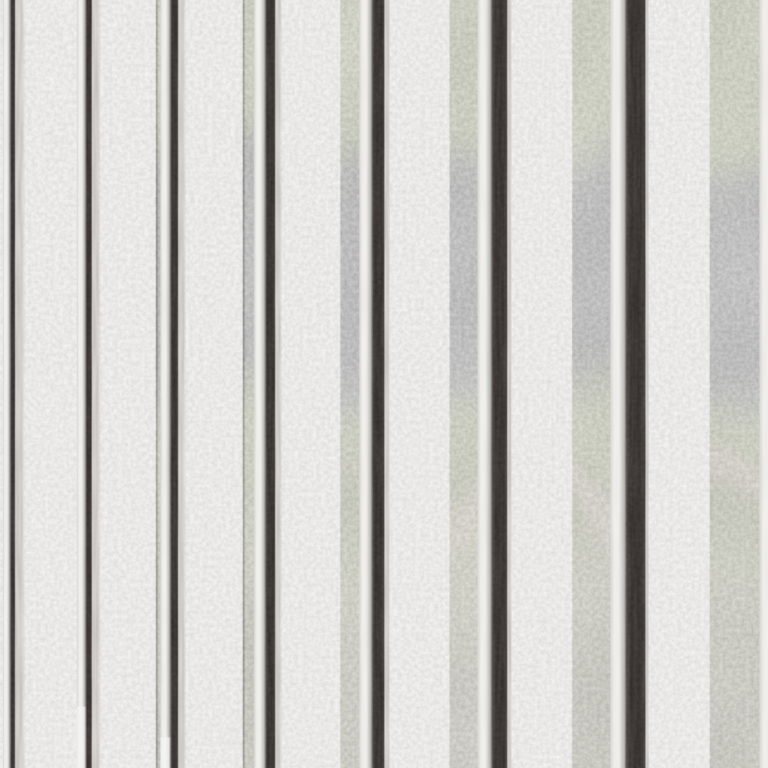
Give the GLSL for this texture, as a Shadertoy shader.

```glsl
#define FIRST_GAP 0.0163    // centre of the first dark gap
#define SPREAD 0.8021       // scale of the geometric spacing
#define GROWTH 1.1235       // spacing ratio between neighbours
#define GAP_HALF 0.00326    // half width of the first gap
#define GAP_GROWTH 1.26     // gap width ratio between neighbours
#define GRAIN_SCALE 170.0
#define GRAIN_AMOUNT 0.05
#define SLAT_COLOR vec3(0.915, 0.912, 0.905)
#define FRAME_COLOR vec3(0.935, 0.932, 0.92)
#define EDGE_COLOR vec3(0.80, 0.78, 0.76)
#define GAP_COLOR vec3(0.24, 0.22, 0.21)

vec2 hashGradient(vec2 cell) {
    vec3 p = fract(cell.xyx * vec3(0.1031, 0.1030, 0.0973));
    p += dot(p, p.yzx + 33.33);
    float angle = 6.2832 * fract((p.x + p.y) * p.z);
    return vec2(cos(angle), sin(angle));
}

float gradientNoise(vec2 p) {
    vec2 c = floor(p), f = p - c;
    vec2 u = f * f * f * (f * (f * 6.0 - 15.0) + 10.0);
    vec2 o = vec2(0.0, 1.0);
    float low = mix(dot(hashGradient(c), f),
                    dot(hashGradient(c + o.yx), f - o.yx), u.x);
    float high = mix(dot(hashGradient(c + o), f - o),
                     dot(hashGradient(c + o.yy), f - o.yy), u.x);
    return mix(low, high, u.y);
}

float gapCentre(float i) {
    return FIRST_GAP + SPREAD * (pow(GROWTH, i) - 1.0);
}

float gapHalfWidth(float i) {
    return GAP_HALF * pow(GAP_GROWTH, i);
}

float band(float lo, float hi, float soft, float v) {
    return smoothstep(lo - soft, lo + soft, v) * (1.0 - smoothstep(hi - soft, hi + soft, v));
}

// Blurred green and grey reflections, shifted a little from pane to pane
vec3 glassColor(vec2 uv, float pane) {
    float wobble = gradientNoise(vec2(uv.x * 9.0 + pane * 3.7, uv.y * 7.0));
    float y = uv.y + 0.05 * wobble + 0.02 * sin(pane * 2.4);
    vec3 color = mix(vec3(0.79, 0.785, 0.76), vec3(0.795, 0.805, 0.755),
                     smoothstep(0.1, 0.45, y));
    float grey = band(0.49, 0.79, 0.05, y);
    color = mix(color, vec3(0.745, 0.745, 0.745), grey);
    float pale = band(0.32, 0.37, 0.025, y + 0.05 * sin(uv.x * 25.0));
    color = mix(color, vec3(0.84, 0.825, 0.80), pale * smoothstep(2.0, 5.0, pane));
    return color + 0.04 * wobble;
}

void mainImage(out vec4 fragColor, in vec2 fragCoord) {
    vec2 uv = fragCoord / iResolution.xy;
    float aa = max(1.0 / iResolution.x, 0.0013);

    // Bay between two neighbouring gaps
    float bay = floor(log((uv.x - FIRST_GAP) / SPREAD + 1.0) / log(GROWTH));
    float fromLeft = uv.x - gapCentre(bay);
    float toRight = gapCentre(bay + 1.0) - uv.x;
    float leftHalf = gapHalfWidth(bay);
    float rightHalf = gapHalfWidth(bay + 1.0);
    float grain = gradientNoise(uv * GRAIN_SCALE)
                + 0.6 * gradientNoise(uv * GRAIN_SCALE * 1.9 + 17.0);
    float streak = gradientNoise(uv * vec2(240.0, 14.0));

    // Glass pane
    vec3 color = glassColor(uv, bay) + GRAIN_AMOUNT * 1.3 * grain;

    // Slat with a shaded left edge
    float slatEnd = 0.086 + 0.0018 * bay;
    float edgeWidth = 0.0125 - 0.0013 * bay;
    float edge = 1.0 - smoothstep(0.6, 1.15, (fromLeft - leftHalf) / edgeWidth);
    vec3 slat = SLAT_COLOR + GRAIN_AMOUNT * grain + 0.012 * streak;
    slat = mix(slat, EDGE_COLOR + 0.08 * streak, edge * 0.85);
    color = mix(color, slat, 1.0 - smoothstep(-aa, aa, fromLeft - slatEnd));

    // Thin seam where the pane is narrow
    float seam = exp(-pow((fromLeft - slatEnd - 0.001) / 0.0015, 2.0));
    color -= 0.17 * seam * band(0.5, 2.5, 0.4, bay);

    // Bright frame strip, shaded towards the gap
    float frameWidth = 0.011 + 0.0017 * bay;
    float across = (toRight - rightHalf) / frameWidth;
    vec3 frame = FRAME_COLOR + 0.02 * streak;
    frame -= 0.22 * (1.0 - smoothstep(0.0, 0.5, across));
    frame -= 0.08 * smoothstep(0.7, 1.0, across);
    float chip = 1.0 - smoothstep(-aa, aa, uv.y - 0.08 + 0.04 * bay);
    frame = mix(frame, vec3(0.96), chip * band(-0.5, 1.5, 0.2, bay) * 0.7);
    color = mix(color, frame, 1.0 - smoothstep(-aa, aa, toRight - rightHalf - frameWidth));

    // Dark gaps, softer on the frame side
    float leftGap = 1.0 - smoothstep(-aa, aa, fromLeft - leftHalf);
    float rightGap = 1.0 - smoothstep(-2.0 * aa, 1.5 * aa, toRight - rightHalf);
    float rim = max(smoothstep(0.4, 1.0, toRight / rightHalf) * rightGap,
                    0.6 * smoothstep(0.5, 1.0, fromLeft / leftHalf) * leftGap);
    vec3 gap = GAP_COLOR + 0.09 * rim + 0.05 * streak + 0.03 * grain;
    color = mix(color, gap, max(leftGap, rightGap));

    fragColor = vec4(clamp(color, 0.0, 1.0), 1.0);
}
```
